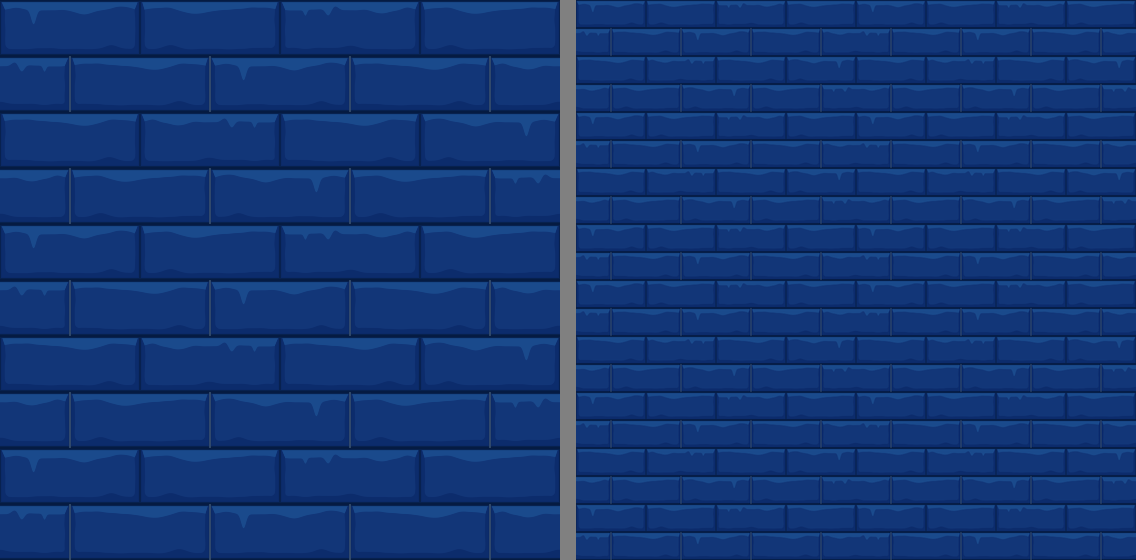
Left, the tile; right, the same tile 2 across and 2 down.
This pattern is drawn by a three.js fragment shader. Its source:

```glsl
// Blue glazed brick wall in running bond, with ragged bevels and paint drips.
varying vec2 vUv;

const float UNITS = 40.0;             // canvas size; a brick cell is 10 by 4 units
const vec2 BRICK = vec2(10.0, 4.0);   // gives 4 bricks across and 10 rows
const float BED_HALF = 0.155;         // half height of the horizontal joint
const float HEAD_HALF = 0.085;        // half width of the vertical joint
const float LINE_HALF = 0.036;        // half width of the pale vertical line

const vec3 FACE = vec3(0.07, 0.21, 0.47);
const vec3 LIGHT = vec3(0.10, 0.29, 0.55);
const vec3 SHADE = vec3(0.047, 0.172, 0.425);
const vec3 JOINT = vec3(0.03, 0.13, 0.31);
const vec3 JOINT_CORE = vec3(0.02, 0.105, 0.26);
const vec3 PALE_LINE = vec3(0.34, 0.43, 0.53);

float hash(float n) {
  n = fract(n * 0.1031);
  n *= n + 33.33;
  return fract(n * (n + n));
}

// Smooth one-dimensional noise from -1 to 1.
float wobble(float x, float seed) {
  float cell = floor(x) + seed * 37.0;
  float t = smoothstep(0.0, 1.0, fract(x));
  return mix(hash(cell), hash(cell + 1.0), t) * 2.0 - 1.0;
}

float bump(float x, float center, float width) {
  float t = (x - center) / width;
  return exp(-t * t);
}

float fill(float dist, float aa) {
  return smoothstep(-0.5 * aa, 0.5 * aa, dist);
}

// Depth of the lit top edge: 0 long drip, 1 plain, 2 two short drips.
float lightDepth(float x, float kind) {
  float depth = 0.70 + 0.05 * wobble(x * 1.3 + 20.0, kind + 1.0);
  if (kind < 0.5) {
    return depth + 1.0 * bump(x, 2.4, 0.25) + 0.30 * bump(x, 5.95, 0.9)
      - 0.12 * bump(x, 1.2, 0.5) - 0.20 * bump(x, 8.6, 0.8);
  }
  if (kind < 1.5) {
    return depth - 0.18 * bump(x, 1.7, 0.8) + 0.30 * bump(x, 3.9, 1.2)
      - 0.20 * bump(x, 8.4, 0.9);
  }
  return depth + 0.38 * bump(x, 1.82, 0.15) + 0.45 * bump(x, 3.45, 0.27)
    - 0.20 * bump(x, 3.95, 0.3) + 0.25 * bump(x, 7.2, 0.8)
    - 0.20 * bump(x, 9.1, 0.5);
}

// Height of the shaded bottom edge.
float shadeHeight(float x, float kind) {
  float center = kind < 0.5 ? 7.9 : (kind < 1.5 ? 2.25 : 5.2);
  return 0.53 + 0.06 * wobble(x * 1.1 + 50.0, kind + 4.0)
    + 0.22 * bump(x, center, 0.6);
}

// Inner distance of a corner between two edges, rounded by radius.
float roundedCorner(vec2 inset, float radius) {
  return min(min(inset.x, inset.y), radius - length(max(radius - inset, 0.0)));
}

// Colour of a brick; p runs right and down from its top left corner.
vec3 brickColor(vec2 p, float kind, float aa) {
  float edgeX = min(p.x, BRICK.x - p.x);
  float side = step(0.5 * BRICK.x, p.x);
  float bevel = min(0.08 + 0.40 * p.y, 0.36)
    + 0.04 * wobble(p.y * 1.4 + 80.0, kind + 7.0 + side * 3.0);
  float insetX = edgeX - bevel;
  float insetY = BRICK.y - p.y - shadeHeight(p.x, kind);
  vec3 color = mix(SHADE, FACE, fill(roundedCorner(vec2(insetX, insetY), 0.3), aa));

  float e = 0.03;
  float slope = (lightDepth(p.x + e, kind) - lightDepth(p.x - e, kind)) / (2.0 * e);
  float lit = (lightDepth(p.x, kind) - p.y) / sqrt(1.0 + slope * slope);
  return mix(color, LIGHT, fill(min(lit, insetX), aa));
}

// Joints around a brick, with a pale line in every other row.
vec3 addJoints(vec3 color, vec2 p, float odd, float aa) {
  vec2 edge = min(p, BRICK - p);
  float joint = max(fill(BED_HALF - edge.y, aa), fill(HEAD_HALF - edge.x, aa));
  color = mix(color, JOINT, joint);
  color = mix(color, JOINT_CORE, fill(0.5 * BED_HALF - edge.y, aa));
  return mix(color, PALE_LINE, odd * fill(LINE_HALF - edge.x, aa));
}

void main() {
  vec2 p = vec2(vUv.x, 1.0 - vUv.y) * UNITS;
  float aa = 1.2 * max(fwidth(p.x), fwidth(p.y));

  // Running bond: odd rows move by half a brick.
  float row = mod(floor(p.y / BRICK.y), 4.0);
  float odd = mod(row, 2.0);
  p.x -= 0.5 * BRICK.x * odd;
  float column = floor(p.x / BRICK.x);
  vec2 local = mod(p, BRICK);

  // Wear follows a four by four cycle of kinds and mirrored bricks.
  float shift = odd > 0.5 ? 3.0 : 0.5 * row;
  float kind = mod(column + shift, 4.0);
  bool mirrored = row > 0.5 && row < 2.5;
  if (odd > 0.5 && kind < 0.5) mirrored = !mirrored;
  if (kind > 2.5) kind = 1.0;
  vec2 face = vec2(mirrored ? BRICK.x - local.x : local.x, local.y);

  vec3 color = brickColor(face, kind, aa);
  gl_FragColor = vec4(addJoints(color, local, odd, aa), 1.0);
}
```
